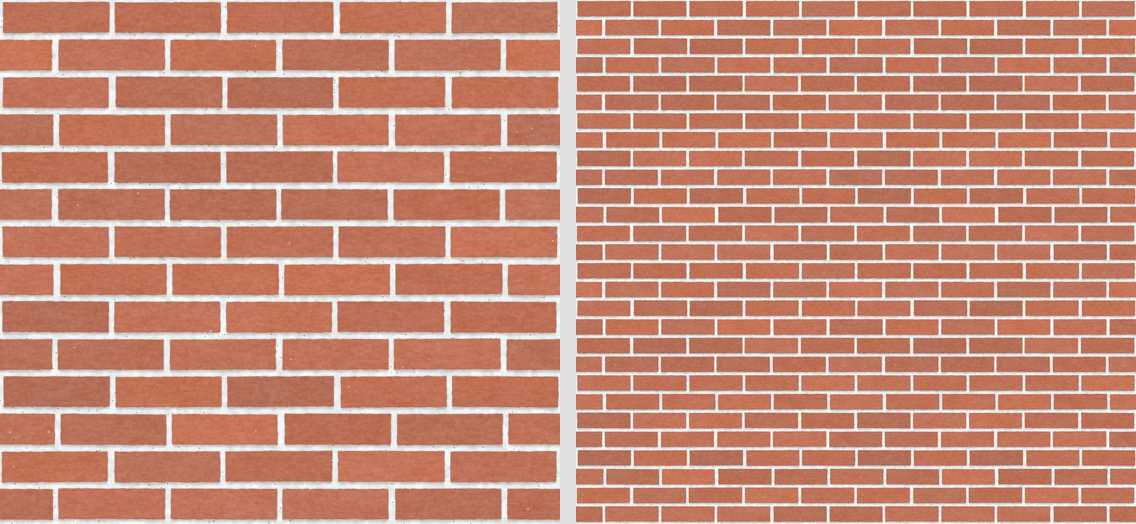
Left, the tile; right, the same tile 2 across and 2 down.
A WebGL 1 fragment shader for this texture:

```glsl
precision highp float;
// Running-bond brick wall, 5 bricks across and 14 courses up, with pale mortar.
// Each brick is a rounded-box distance with slight jitter, its own tone and fine
// streaks; mortar is shaded under the bricks. All noise wraps, so the wall tiles.

uniform vec2 u_resolution;

const vec2 COUNT = vec2(5.0, 14.0);
const vec2 WALL = vec2(1.0667, 1.0);          // wall size, height = 1
const vec2 BRICK_HALF = vec2(0.1012, 0.0293);
const vec2 BRICK_CENTER = vec2(0.5, 0.533);   // inside its cell

const vec3 CLAY = vec3(0.765, 0.447, 0.335);
const vec3 CLAY_DULL = vec3(0.725, 0.445, 0.358);
const vec3 CLAY_RIM = vec3(0.60, 0.39, 0.31);
const vec3 MORTAR = vec3(0.935, 0.94, 0.94);
const vec3 MORTAR_SHADE = vec3(0.76, 0.755, 0.75);

float hash(vec2 p) {
  vec3 q = fract(p.xyx * 0.1031);
  q += dot(q, q.yzx + 33.33);
  return fract((q.x + q.y) * q.z);
}

vec2 hash2(vec2 p) {
  return vec2(hash(p), hash(p + 57.3));
}

// Smooth value noise over the tile, with a whole number of cells per side.
float valueNoise(vec2 uv, vec2 cells) {
  vec2 p = uv * cells;
  vec2 i = floor(p);
  vec2 f = fract(p);
  f = f * f * (3.0 - 2.0 * f);
  vec2 a = mod(i, cells);
  vec2 b = mod(i + 1.0, cells);
  return mix(mix(hash(a), hash(vec2(b.x, a.y)), f.x),
             mix(hash(vec2(a.x, b.y)), hash(b), f.x), f.y);
}

// Wrapping cellular noise: x = distance to nearest point, y = its random id.
vec2 cellular(vec2 uv, vec2 cells) {
  vec2 p = uv * cells;
  vec2 base = floor(p);
  vec2 nearest = vec2(9.0, 0.0);
  for (int y = -1; y <= 1; y++) {
    for (int x = -1; x <= 1; x++) {
      vec2 cell = base + vec2(float(x), float(y));
      vec2 id = mod(cell, cells);
      float d = length(cell + hash2(id) - p);
      if (d < nearest.x) nearest = vec2(d, hash(id + 19.7));
    }
  }
  return nearest;
}

float roundedBox(vec2 p, vec2 halfSize, float radius) {
  vec2 q = abs(p) - halfSize + radius;
  return length(max(q, 0.0)) + min(max(q.x, q.y), 0.0) - radius;
}

vec3 clayColor(vec2 uv, vec2 id, float edge) {
  float tone = hash(id + 3.1);
  float streak = valueNoise(uv, vec2(70.0, 280.0)) - 0.5;
  float mottle = valueNoise(uv, vec2(24.0, 42.0)) - 0.5;
  vec2 grain = cellular(uv, vec2(190.0, 210.0));
  vec3 color = mix(CLAY, CLAY_DULL, clamp(tone + 0.5 * mottle, 0.0, 1.0));
  color *= 1.0 + 0.07 * (hash(id + 8.6) - 0.5);
  color += 0.035 * streak + 0.025 * mottle + 0.04 * (grain.y - 0.5);
  // Worn dark rim, and rare pale specks
  float rim = smoothstep(-0.0035, 0.0, edge);
  color = mix(color, CLAY_RIM, rim * (0.4 + 0.35 * mottle));
  vec2 speck = cellular(uv, vec2(30.0, 28.0));
  float pale = step(0.975, speck.y) * (1.0 - smoothstep(0.02, 0.07, speck.x));
  return mix(color, MORTAR, 0.5 * pale);
}

vec3 mortarColor(vec2 uv, vec2 local, vec2 halfSize) {
  float blotch = valueNoise(uv, vec2(90.0, 84.0)) - 0.5;
  vec2 crumb = cellular(uv, vec2(160.0, 150.0));
  // Shade below the brick, fading before the next course
  float shadowEdge = roundedBox(local + vec2(0.0, 0.004), halfSize - vec2(0.002, 0.0), 0.002);
  float shade = 1.0 - smoothstep(-0.003, 0.004, shadowEdge + 0.0015 * blotch);
  vec3 color = mix(MORTAR, MORTAR_SHADE, 0.85 * shade);
  color += 0.06 * blotch + 0.05 * (crumb.y - 0.5);
  return color - 0.22 * step(0.96, crumb.y) * (1.0 - smoothstep(0.1, 0.4, crumb.x));
}

void main() {
  vec2 uv = gl_FragCoord.xy / u_resolution;
  float pixel = 1.0 / u_resolution.y;

  // Running bond: every other course shifts by half a brick, plus a small drift
  vec2 grid = uv * COUNT;
  float course = floor(grid.y);
  grid.x += 0.5 * (1.0 - mod(course, 2.0)) + 0.026 * (hash(vec2(course, 4.7)) - 0.5);
  vec2 id = mod(floor(grid), COUNT);

  // Jittered brick with slightly ragged edges
  vec2 jitter = hash2(id + 11.4) - 0.5;
  vec2 local = (fract(grid) - BRICK_CENTER) * WALL / COUNT;
  local -= jitter * vec2(0.0025, 0.0012);
  local.y -= 0.012 * (hash(id + 27.9) - 0.5) * local.x;
  vec2 halfSize = BRICK_HALF + vec2(0.0012, 0.0006) * jitter.yx;
  float ragged = valueNoise(uv, vec2(150.0, 140.0)) - 0.5;
  float edge = roundedBox(local, halfSize, 0.0018) + 0.0014 * ragged;

  float soft = 0.0006 + 0.7 * pixel;
  float mortarMask = smoothstep(-soft, soft, edge);
  vec3 color = mix(clayColor(uv, id, edge), mortarColor(uv, local, halfSize), mortarMask);
  gl_FragColor = vec4(clamp(color, 0.0, 1.0), 1.0);
}
```
